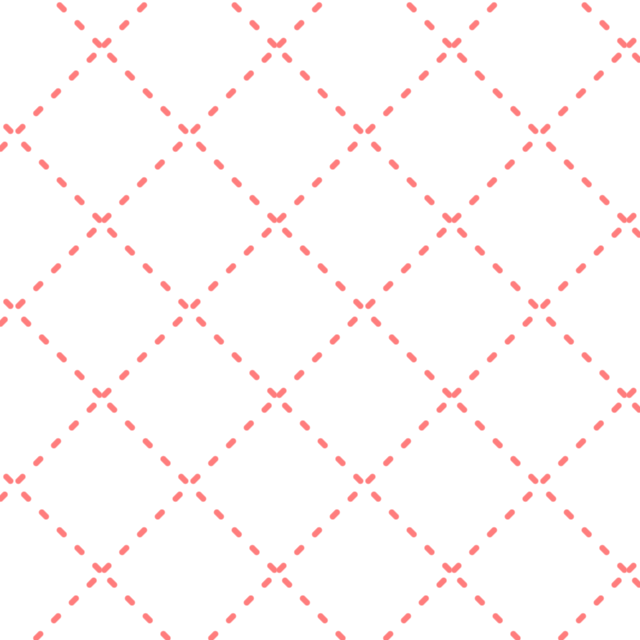
A three.js fragment shader for this pattern:

```glsl
// Diagonal lattice of short round-capped coral dashes on white.
varying vec2 vUv;

const vec3 PAPER = vec3(1.0);
const vec3 CORAL = vec3(1.0, 0.49, 0.49);

// Canvas units
const float TILE = 0.2734;
const vec2 CROSSING = vec2(0.1592, 0.1056);

// Tile units
const float DASH_COUNT = 10.0;
const float DASH_STEP = 0.1017;
const float FIRST_DASH = 0.0586;
const float DASH_LENGTH = 0.0343;
const float DASH_WIDTH = 0.0333;
const float EDGE_SOFTNESS = 0.006;

// Distance to a round-capped segment lying along x
float capsule(vec2 p, float len, float width) {
  return length(vec2(max(abs(p.x) - 0.5 * len, 0.0), p.y)) - 0.5 * width;
}

// Distance to dashes on the lines x - y = integer, grouped once per tile
float dashedDiagonals(vec2 p, float first, float spacing, float count) {
  float offset = p.x - p.y;
  float line = floor(offset + 0.5);
  float along = 0.5 * (p.x + p.y + line);

  // The gap that joins two groups is shorter than the regular spacing
  float halfGap = 0.5 * (1.0 - (count - 1.0) * spacing);
  float run = fract(along - first + halfGap) - halfGap;
  float index = clamp(floor(run / spacing + 0.5), 0.0, count - 1.0);

  vec2 local = vec2((run - index * spacing) * sqrt(2.0),
                    (offset - line) * sqrt(0.5));
  return capsule(local, DASH_LENGTH, DASH_WIDTH);
}

float coverage(float dist, float softness) {
  return 1.0 - smoothstep(-softness, softness, dist);
}

void main() {
  // Tile space measured rightward and downward from a crossing
  vec2 p = (vUv - CROSSING) / TILE * vec2(1.0, -1.0);
  vec2 mirrored = vec2(-p.x, p.y);

  float falling = dashedDiagonals(p, FIRST_DASH, DASH_STEP, DASH_COUNT);
  float rising = dashedDiagonals(mirrored, FIRST_DASH, DASH_STEP, DASH_COUNT);
  float ink = coverage(min(falling, rising), EDGE_SOFTNESS);

  gl_FragColor = vec4(mix(PAPER, CORAL, ink), 1.0);
}
```
